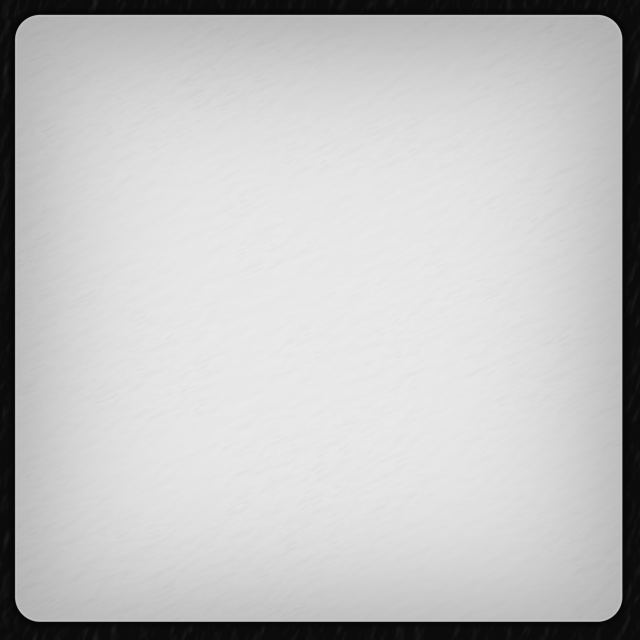
Give the GLSL for this texture, as a Shadertoy shader.

```glsl
// A pale plaster panel with rounded corners, set in a dark leathery frame.
// A rounded-box distance cuts the panel, soft falloffs from each side shade it,
// and embossed value noise gives both surfaces their slanted grain.

const vec2 PANEL_CENTER = vec2(0.498, 0.5026);
const vec2 PANEL_HALF = vec2(0.4745, 0.4742);
const float CORNER_RADIUS = 0.039;

float hash(vec2 cell) {
    return fract(sin(dot(cell, vec2(127.1, 311.7))) * 43758.5453);
}

float valueNoise(vec2 p) {
    vec2 cell = floor(p);
    vec2 f = fract(p);
    vec2 w = f * f * (3.0 - 2.0 * f);
    float low = mix(hash(cell), hash(cell + vec2(1.0, 0.0)), w.x);
    float high = mix(hash(cell + vec2(0.0, 1.0)), hash(cell + 1.0), w.x);
    return mix(low, high, w.y);
}

float fbm(vec2 p) {
    float sum = 0.0;
    float weight = 0.5;
    for (int octave = 0; octave < 3; octave++) {
        sum += weight * valueNoise(p);
        p = mat2(1.6, 0.9, -0.9, 1.6) * p + 17.3;
        weight *= 0.5;
    }
    return sum;
}

// Slope of the noise towards the light; slant shears the grain up to the right.
float emboss(vec2 uv, vec2 scale, float slant, vec2 lightStep) {
    vec2 p = vec2(uv.x, uv.y - slant * uv.x);
    vec2 q = p + lightStep;
    return fbm(p * scale) - fbm(q * scale);
}

float roundedBox(vec2 p, vec2 halfSize, float radius) {
    vec2 q = abs(p) - halfSize + radius;
    return length(max(q, 0.0)) + min(max(q.x, q.y), 0.0) - radius;
}

// Shadow cast inwards from one side, strongest at zero depth.
float sideShadow(float depth, float strength, float reach) {
    return strength * exp(-pow(max(depth, 0.0) / reach, 1.3));
}

float panelShade(vec2 p) {
    float left = sideShadow(p.x + PANEL_HALF.x, 0.70, 0.115);
    float right = sideShadow(PANEL_HALF.x - p.x, 0.68, 0.115);
    float bottom = sideShadow(p.y + PANEL_HALF.y, 0.64, 0.110);
    float top = sideShadow(PANEL_HALF.y - p.y, 0.78, 0.125);
    float light = (1.0 - left) * (1.0 - right) * (1.0 - bottom) * (1.0 - top);
    return mix(0.67, 0.912, light);
}

float plasterGrain(vec2 uv) {
    float relief = emboss(uv, vec2(42.0, 85.0), 0.4, vec2(-0.002, 0.004));
    float patches = smoothstep(0.25, 0.7, valueNoise(uv * 13.0 + 5.0));
    float dents = smoothstep(0.10, 0.28, relief) * patches;
    return 0.055 * relief * mix(0.5, 1.0, patches) - 0.03 * dents;
}

float frameShade(vec2 uv, float dist) {
    float relief = emboss(uv, vec2(65.0, 42.0), 1.0, vec2(-0.005, 0.005));
    float distanceFade = smoothstep(0.0, 0.014, dist);
    float sheen = 0.20 * max(relief, 0.0) * distanceFade;
    return 0.025 + 0.018 * distanceFade + sheen;
}

void mainImage(out vec4 fragColor, in vec2 fragCoord) {
    vec2 uv = fragCoord / iResolution.xy;
    vec2 p = uv - PANEL_CENTER;
    float dist = roundedBox(p, PANEL_HALF, CORNER_RADIUS);
    float edge = max(0.0012, 0.75 / iResolution.y);

    // Plaster surface with a thin pale rim
    float panel = panelShade(p) + plasterGrain(uv);
    float rim = smoothstep(-0.0045, -0.0015, dist);
    panel = mix(panel, 0.77, 0.65 * rim);

    // Dark frame around the panel
    float frame = frameShade(uv, dist);
    float inside = 1.0 - smoothstep(-edge, edge, dist);
    fragColor = vec4(vec3(mix(frame, panel, inside)), 1.0);
}
```
